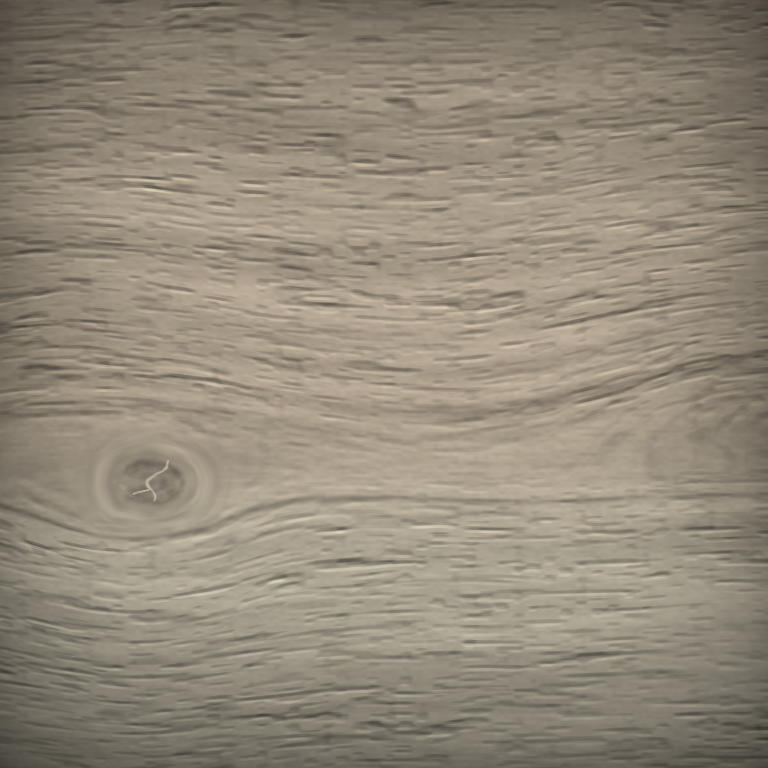
Write a WebGL 1 fragment shader that draws this texture.

```glsl
precision highp float;
// Weathered oak board: horizontal grain that bends around a knot and opens to the right.
// A warped height gives the grain lines; stretched noise along it gives bands, fibres
// and pores, then a ringed knot, an arched figure and a vignette are laid over them.
uniform vec2 u_resolution;

const vec2 KNOT = vec2(0.195, 0.372);
const vec3 WARM_OAK = vec3(1.0, 0.925, 0.815);
const vec3 GREY_OAK = vec3(0.985, 0.945, 0.845);

float hash(vec2 p) {
  return fract(sin(dot(p, vec2(127.1, 311.7))) * 43758.5453);
}

float noise(vec2 p) {
  vec2 i = floor(p), f = fract(p);
  f = f * f * (3.0 - 2.0 * f);
  return mix(mix(hash(i), hash(i + vec2(1.0, 0.0)), f.x),
             mix(hash(i + vec2(0.0, 1.0)), hash(i + 1.0), f.x), f.y);
}

float fbm(vec2 p) {
  float sum = 0.0, weight = 0.5;
  for (int i = 0; i < 4; i++) {
    sum += weight * noise(p);
    p = p * 2.03 + 17.3;
    weight *= 0.5;
  }
  return sum / 0.9375;
}

float bell(float x, float center, float width) {
  float t = (x - center) / width;
  return exp(-t * t);
}

float segment(vec2 p, vec2 a, vec2 b) {
  vec2 ab = b - a;
  return length(p - a - ab * clamp(dot(p - a, ab) / dot(ab, ab), 0.0, 1.0));
}

// Height of the grain line through p, as if the board had no knot.
float grainHeight(vec2 p) {
  float d = p.y - 0.395;
  float above = 0.085 * bell(p.x, 0.13, 0.25) + 0.14 * smoothstep(0.52, 1.05, p.x);
  float below = 0.115 * bell(p.x, 0.17, 0.19);
  float bulge = mix(below, above, smoothstep(-0.04, 0.04, d));
  float push = d / sqrt(d * d + 0.006) * exp(-abs(d) / 0.25);
  float waver = 0.022 * (noise(p * vec2(3.0, 5.0)) - 0.5)
              + 0.006 * (noise(p * vec2(11.0, 20.0)) - 0.5);
  return p.y - bulge * push + waver;
}

// Short dark pores with a pale rim along their lower side.
float pores(vec2 g, vec2 scale) {
  float pit = smoothstep(0.56, 0.9, noise(g * scale));
  float rim = smoothstep(0.62, 0.95, noise((g + vec2(0.002, 0.0045)) * scale));
  return 0.7 * rim - pit;
}

float grainTone(vec2 p, float v) {
  vec2 g = vec2(p.x, v);
  float bands = fbm(g * vec2(1.6, 17.0)) - 0.5;
  float rows = noise(g * vec2(3.0, 62.0)) - 0.5;
  float fibres = noise(p * vec2(34.0, 235.0)) - 0.5;
  float speckle = noise(p * vec2(150.0, 240.0)) - 0.5;
  float calm = bell(p.y, 0.405, 0.065);
  float density = (1.0 - 0.7 * calm) * (0.45 + 0.9 * noise(g * vec2(4.0, 38.0)));
  float marks = pores(g, vec2(21.0, 150.0)) + 0.7 * pores(g + 3.7, vec2(48.0, 205.0));
  return 0.13 * bands + 0.075 * rows + 0.05 * fibres + 0.035 * speckle
       + 0.15 * density * marks;
}

// Bold growth lines bordering the calm strip, broken up along their length.
float seamTone(vec2 p, float v) {
  float ragged = 0.35 + 0.9 * noise(vec2(p.x * 28.0, v * 150.0));
  float upper = bell(v, 0.462, 0.010) * 0.12;
  float lower = bell(v, 0.357, 0.0035) * 0.15;
  float pale = bell(v, 0.442, 0.008) * 0.05 + bell(v, 0.343, 0.009) * 0.04;
  return pale - (upper + lower) * ragged;
}

// Pointed figure opening toward the right edge.
float archTone(vec2 p) {
  float dy = p.y - 0.408;
  float e = p.x - 0.828 - 18.0 * dy * dy + 0.018 * (noise(p * 45.0) - 0.5);
  float inside = smoothstep(-0.004, 0.012, e);
  return -inside * (0.025 + 0.075 * exp(-max(e, 0.0) / 0.028) * noise(p * vec2(70.0, 140.0)));
}

float knotTone(vec2 p, float r) {
  vec2 q = p - KNOT;
  float rings = noise(vec2(r * 125.0, q.x * 16.0 + q.y * 9.0)) - 0.5;
  float fine = noise(vec2(r * 260.0, q.x * 50.0)) - 0.5;
  float core = 1.0 - smoothstep(0.025, 0.037, r);
  float mottle = fbm(p * vec2(55.0, 75.0)) - 0.5;
  float edge = bell(r, 0.036, 0.004) * noise(p * 40.0);
  return 0.13 * rings + 0.07 * fine - 0.025 - core * (0.12 - 0.25 * mottle) - 0.07 * edge;
}

// Pale branching cracks in the heart of the knot.
float cracks(vec2 p) {
  vec2 q = p - KNOT + 0.007 * (vec2(noise(p * 90.0), noise(p * 90.0 + 31.0)) - 0.5);
  float d = segment(q, vec2(-0.004, 0.0), vec2(0.026, 0.026));
  d = min(d, segment(q, vec2(-0.004, 0.0), vec2(0.007, -0.022)));
  d = min(d, segment(q, vec2(0.0, -0.009), vec2(-0.021, -0.016)));
  return (1.0 - smoothstep(0.0006, 0.0026, d)) * (0.4 + 0.6 * noise(p * 110.0));
}

void main() {
  vec2 uv = gl_FragCoord.xy / u_resolution;
  float v = grainHeight(uv);

  // Knot: an elliptical whorl replacing the straight grain
  float r = length((uv - KNOT) / vec2(1.45, 1.0)) + 0.014 * (fbm(uv * 16.0) - 0.5);
  float whorl = 1.0 - smoothstep(0.045, 0.085, r);
  float tone = 0.68 + mix(grainTone(uv, v) + seamTone(uv, v), knotTone(uv, r), whorl);
  tone += archTone(uv) + 0.3 * cracks(uv);
  tone -= 0.06 * bell(uv.x, 0.32, 0.08) * bell(uv.y, 0.41, 0.035);
  tone += 0.025 * bell(uv.y, 0.26, 0.12);

  // Vignette and the shift from warm top to grey bottom
  vec2 q = abs(uv * 2.0 - 1.0);
  tone *= (1.0 - 0.29 * pow(q.x, 5.0)) * (1.0 - 0.36 * pow(q.y, 3.5));
  vec3 tint = mix(GREY_OAK, WARM_OAK, smoothstep(0.2, 0.48, uv.y));
  gl_FragColor = vec4(clamp(tone * tint, 0.0, 1.0), 1.0);
}
```
